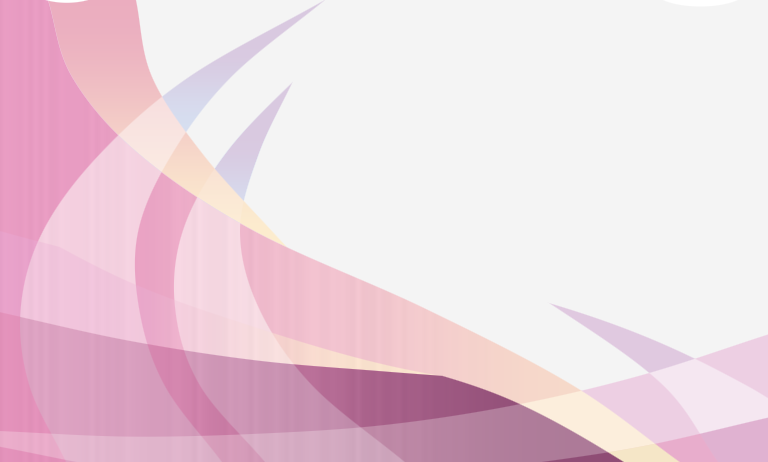
Reproduce this background procedurally as a Shadertoy shader.

```glsl
// Curve knots, evenly spaced over 0..1 of the canvas.
// Edges that give x for a height, bottom to top
const float BODY_EDGE[7]   = float[7](.885, .745, .552, .331, .181, .094, .0625);
const float PEACH_EDGE[7]  = float[7](.651, .547, .449, .354, .264, .198, .177);
const float LEAF1_LEFT[7]  = float[7](.086, .038, .027, .056, .130, .246, .423);
const float LEAF1_RIGHT[7] = float[7](.289, .214, .181, .180, .224, .301, .423);
const float LEAF2_LEFT[7]  = float[7](.345, .260, .228, .238, .293, .388, .500);
const float LEAF2_RIGHT[7] = float[7](.527, .406, .337, .3125, .337, .384, .430);
const float LEAF3_LEFT[7]  = float[7](.935, .863, .725, .560, .430, .300, .170);
const float LEAF3_RIGHT[7] = float[7](1.107, .971, .736, .326, -.1, -.5, -.9);
// Edges that give height for an x, left to right
const float SASH_TOP[7]    = float[7](.535, .391, .291, .211, .161, .120, .100);
const float PLUM_TOP[7]    = float[7](.324, .263, .220, .196, .175, .150, .130);
const float PLUM_SLOPE[7]  = float[7](.500, .420, .293, .222, .133, -.022, -.217);
const float WAVE_TOP[7]    = float[7](.067, .055, .061, .080, .122, .187, .276);
const float WAVE_BOTTOM[7] = float[7](.033, -.020, -.054, -.046, -.009, .033, .096);

const vec3 PAPER      = vec3(.957);
const vec3 PINK       = vec3(.91, .61, .76);
const vec3 ROSE       = vec3(.945, .76, .81);
const vec3 PEACH      = vec3(.965, .85, .79);
const vec3 CORAL      = vec3(.92, .68, .75);
const vec3 CREAM      = vec3(.99, .93, .81);
const vec3 MAUVE      = vec3(.89, .57, .73);
const vec3 PLUM       = vec3(.56, .30, .46);
const vec3 SASH_PINK  = vec3(.91, .64, .80);
const vec3 LILAC      = vec3(.85, .79, .88);
const vec3 ICE_BLUE   = vec3(.84, .87, .94);
const vec3 ORCHID     = vec3(.88, .79, .88);
const vec3 WAVE_PINK  = vec3(.93, .81, .89);
const vec3 DEEP_PINK  = vec3(.91, .68, .80);
const vec3 VEIL       = vec3(.99, .96, .96);
const vec3 DUSKY_VEIL = vec3(.84, .72, .80);

const float STREAK_COUNT = 150.0;
const float STREAK_GAIN  = .022;

// Catmull-Rom curve through seven knots, straight beyond both ends
float curve(float k[7], float t) {
    float s = clamp(t, 0.0, 1.0) * 6.0;
    int i = min(int(s), 5);
    float f = s - float(i);
    float b = k[i], c = k[i + 1];
    float a = i > 0 ? k[max(i - 1, 0)] : 2.0 * b - c;
    float d = i < 5 ? k[min(i + 2, 6)] : 2.0 * c - b;
    return b + .5 * f * (c - a + f * (2.0 * a - 5.0 * b + 4.0 * c - d
                       + f * (3.0 * (b - c) + d - a)));
}

// Smooth coverage of the side where d is positive
float cover(float d) {
    return clamp(.5 + d / max(fwidth(d), 1e-5), 0.0, 1.0);
}

float between(float v, float low, float high) {
    return cover(v - low) * cover(high - v);
}

float ellipse(vec2 p, vec2 center, vec2 radius) {
    return cover(1.0 - length((p - center) / radius));
}

float hash(float n) {
    n = fract(n * .1031);
    n *= n + 33.33;
    return fract(n * (n + n));
}

float streaks(float x) {
    float s = x * STREAK_COUNT;
    return mix(hash(floor(s)), hash(floor(s) + 1.0), smoothstep(0.0, 1.0, fract(s))) - .5;
}

void mainImage(out vec4 fragColor, in vec2 fragCoord) {
    vec2 uv = fragCoord / iResolution.xy;
    float x = uv.x, y = uv.y;

    // Shape coverages
    float bodyX = curve(BODY_EDGE, y);
    float body = cover(bodyX - x);
    float peach = cover(curve(PEACH_EDGE, y) - x) * (1.0 - body);
    float leaf1 = between(x, curve(LEAF1_LEFT, y), curve(LEAF1_RIGHT, y));
    float leaf2 = between(x, curve(LEAF2_LEFT, y), curve(LEAF2_RIGHT, y));
    float leaf3 = between(x, curve(LEAF3_LEFT, y), curve(LEAF3_RIGHT, y));
    float leaves = max(leaf1, leaf2);
    float plumTop = curve(PLUM_TOP, x), slope = curve(PLUM_SLOPE, x);
    float plum = cover(min(plumTop, slope) - y);
    float sash = between(y, plumTop, min(curve(SASH_TOP, x), slope));
    float belowWave = cover(curve(WAVE_BOTTOM, x) - y);
    float underTop = cover(curve(WAVE_TOP, x) - y);
    float wave = underTop * (1.0 - belowWave);

    // Open side: leaf tips, wave and its underside
    vec3 open = mix(PAPER, mix(ICE_BLUE, LILAC, smoothstep(.72, .9, y + .2 * leaf2)), leaves);
    open = mix(open, ORCHID, leaf3);
    vec3 waveColor = mix(WAVE_PINK, vec3(.96, .905, .945), leaf3);
    vec3 underColor = mix(DEEP_PINK, vec3(.88, .70, .82), leaf3);
    open = mix(open, mix(waveColor, underColor, belowWave), underTop);

    // Peach ribbon
    vec3 ribbon = mix(CREAM, CORAL, smoothstep(.45, 1.0, y));
    open = mix(open, mix(ribbon, VEIL, .55 * leaf1 + .2 * leaf2), peach);

    // Pink body, pale sash and plum sweep
    vec3 inner = mix(PINK, ROSE, smoothstep(.08, .45, x));
    inner = mix(inner, PEACH, smoothstep(.4, .75, x));
    inner = mix(inner, mix(SASH_PINK, CREAM, smoothstep(.12, .5, x)), .75 * sash);
    inner = mix(inner, VEIL, leaves * mix(.58, .42, sash));
    inner = mix(inner, mix(CREAM, VEIL, .4), .9 * wave * smoothstep(.5, .65, x));
    inner = mix(inner, CREAM - .03, belowWave * smoothstep(.5, .65, x));
    vec3 sweep = mix(MAUVE, PLUM, smoothstep(-.1, 1.1, (x - .08) / .64));
    sweep = mix(sweep, DUSKY_VEIL, .45 * leaves);
    sweep = mix(sweep, VEIL, .27 * wave);
    inner = mix(inner, sweep, plum);
    inner += STREAK_GAIN * streaks(x) * (1.0 - smoothstep(.45, .7, x));

    // Compose with the white top spots
    vec3 color = mix(open, inner, body);
    float spots = max(ellipse(uv, vec2(.087, 1.03), vec2(.05, .036)),
                      ellipse(uv, vec2(.912, 1.02), vec2(.06, .034)));
    fragColor = vec4(mix(color, vec3(1.0), spots), 1.0);
}
```
